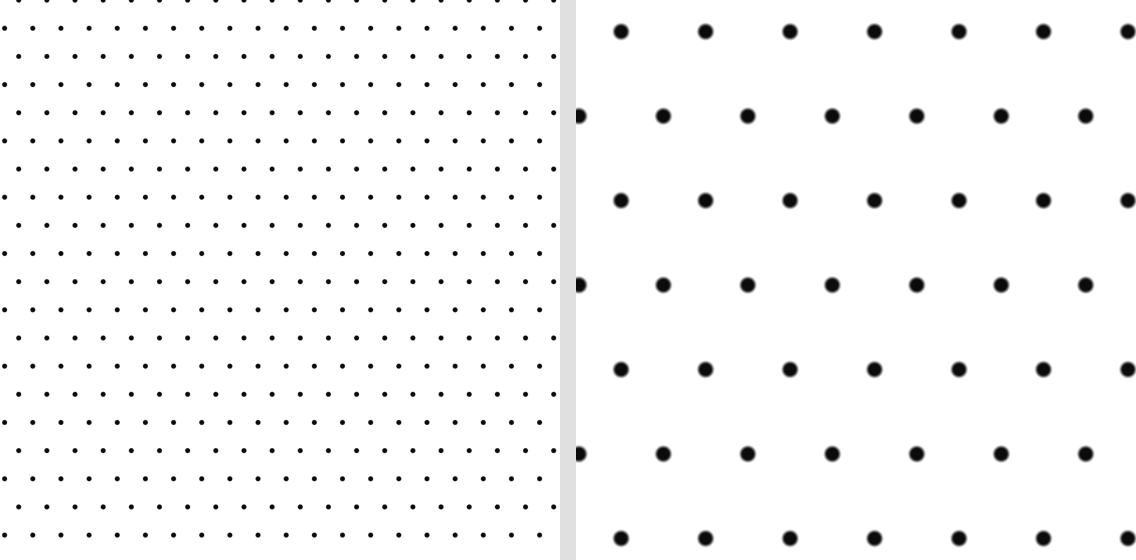
Left: the whole. Right: its middle third, enlarged.
Write a Shadertoy shader that draws this pattern.

```glsl
// Small black dots on white in a staggered grid: every other row is shifted
// by half a pitch. Each pixel finds its row and cell, then measures the
// distance to that cell's dot and shades a softly edged disc.

const float PITCH = 0.05028;         // spacing of dots and of rows
const float DOT_RADIUS = 0.0044;
const float EDGE_SOFTNESS = 0.0014;  // half width of the dot edge
const float FIRST_DOT_X = 0.0334;    // first dot in the top row
const float FIRST_ROW_Y = 0.0002;    // top row, measured down from the top
const vec3 PAPER = vec3(1.0);
const vec3 INK = vec3(0.045);

// Distance from p (y pointing down) to the nearest dot centre
float dotDistance(vec2 p) {
    vec2 grid = (p - vec2(FIRST_DOT_X, FIRST_ROW_Y)) / PITCH;
    float row = floor(grid.y + 0.5);
    grid.x += 0.5 * mod(row, 2.0);   // stagger alternate rows
    vec2 cell = fract(grid + 0.5) - 0.5;
    return length(cell) * PITCH;
}

void mainImage(out vec4 fragColor, in vec2 fragCoord) {
    // Canvas units from the top left corner
    vec2 p = vec2(fragCoord.x, iResolution.y - fragCoord.y) / iResolution.y;

    // Soft disc, never sharper than a pixel
    float edge = max(EDGE_SOFTNESS, 0.7 / iResolution.y);
    float ink = 1.0 - smoothstep(-edge, edge, dotDistance(p) - DOT_RADIUS);

    fragColor = vec4(mix(PAPER, INK, ink), 1.0);
}
```
